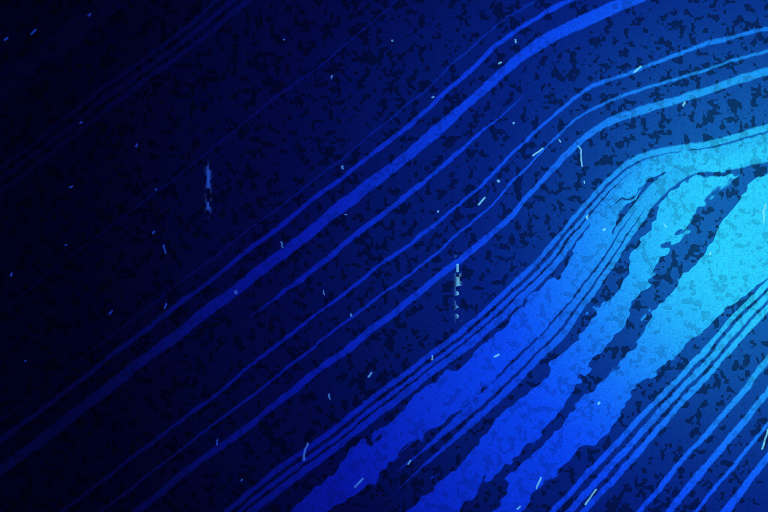
This background is drawn by a Shadertoy shader. Its source:

```glsl
// Glowing blue strata sweeping up to a cyan light, with worn speckles and scratches.

const vec2 LIGHT = vec2(1.49, 0.56);

float hash(vec2 p) {
    vec3 q = fract(vec3(p.xyx) * 0.1031);
    q += dot(q, q.yzx + 33.33);
    return fract((q.x + q.y) * q.z);
}

float noise(vec2 p) {
    vec2 i = floor(p), f = fract(p);
    f = f * f * (3.0 - 2.0 * f);
    return mix(mix(hash(i), hash(i + vec2(1, 0)), f.x),
               mix(hash(i + vec2(0, 1)), hash(i + vec2(1, 1)), f.x), f.y);
}

float fbm(vec2 p) {
    float sum = 0.0, amp = 0.5;
    for (int i = 0; i < 4; i++) {
        sum += amp * noise(p);
        p = p * 2.03 + 17.0;
        amp *= 0.5;
    }
    return sum;
}

// Four colours blended by distance from the light
vec3 ramp(float d, vec3 near, vec3 mid, vec3 far, vec3 edge) {
    vec3 c = mix(near, mid, smoothstep(0.08, 0.6, d));
    c = mix(c, far, smoothstep(0.45, 1.0, d));
    return mix(c, edge, smoothstep(0.8, 1.45, d));
}

float slopeOf(float foot) {
    return 0.77 + 0.28 * smoothstep(0.45, 1.0, foot) + 0.2 * smoothstep(1.0, 1.4, foot);
}

// Height of the stratum that meets the bottom edge at x = foot
float stratum(float x, float foot) {
    float crest = 1.06 + 0.34 * foot;
    float swell = (0.025 + 0.115 * max(foot, 0.0)) * (1.0 - smoothstep(0.8, 1.05, foot));
    float u = (x - crest) / 0.14;
    float fall = max(x - crest, 0.0);
    return slopeOf(foot) * (x - foot) + swell * exp(-u * u) - 0.75 * fall * fall;
}

// Tapered band along a stratum; span holds its left and right ends
float ribbon(vec2 p, float foot, float halfWidth, vec2 span, float px) {
    float m = slopeOf(foot);
    float d = abs(p.y - stratum(p.x, foot)) * inversesqrt(1.0 + m * m);
    float taper = smoothstep(span.x, span.x + 0.2, p.x)
                * (1.0 - smoothstep(span.y - 0.2, span.y, p.x));
    return smoothstep(-px, px, halfWidth * taper - d) * smoothstep(0.0, 0.1, taper);
}

// Evenly spaced thin ribbons with uneven widths
float bundle(vec2 p, float foot, float gap, int count, float halfWidth, vec2 span, float px) {
    float cover = 0.0;
    for (int i = 0; i < count; i++) {
        float k = float(i);
        float w = halfWidth * (0.5 + hash(vec2(k, foot * 91.0 + 40.0)));
        cover = max(cover, ribbon(p, foot + gap * k, w, span, px));
    }
    return cover;
}

// Scattered short scratches, one candidate per cell
float scratches(vec2 p, float cells, float chance, float size, float px) {
    vec2 id = floor(p * cells), f = fract(p * cells) - 0.5;
    f -= 0.5 * (vec2(hash(id + 3.1), hash(id + 7.7)) - 0.5);
    float angle = 0.4 + 1.6 * hash(id + 19.0);
    vec2 dir = vec2(cos(angle), sin(angle));
    float reach = size * hash(id + 29.0);
    f += 0.06 * (noise(p * cells * 9.0) - 0.5);
    float d = length(f - dir * clamp(dot(f, dir), -reach, reach)) / cells;
    return step(hash(id + 51.0), chance) * (1.0 - smoothstep(0.0005, 0.0015 + px, d));
}

// Vertical trail of broken dots
float trail(vec2 p, vec2 centre, float reach) {
    vec2 q = p - centre;
    float mask = exp(-q.x * q.x / 0.00003) * (1.0 - smoothstep(reach * 0.6, reach, abs(q.y)));
    return mask * smoothstep(0.55, 0.65, noise(p * vec2(160.0, 110.0)));
}

void mainImage(out vec4 fragColor, in vec2 fragCoord) {
    vec2 p = fragCoord / iResolution.y;
    p.x *= 1.5 * iResolution.y / iResolution.x;
    float px = 1.0 / iResolution.y;
    float d = length((p - LIGHT) * vec2(1.0, 0.95));

    // Rough coordinates: strong wear for broad bands, slight for thin lines
    vec2 along = vec2(p.x + p.y, (p.y - p.x) * 2.2);
    float wear = fbm(along * 9.0) - 0.47;
    vec2 rough = p + vec2(-0.7, 0.7) * (0.06 * wear + 0.012 * (noise(p * 75.0) - 0.5));
    vec2 thin = p + vec2(-0.7, 0.7) * (0.012 * wear + 0.002 * (noise(p * 120.0) - 0.5));
    vec2 whole = vec2(-0.5, 2.0);

    // Faint strata on the dark side
    float faint = bundle(thin, -0.87, 0.03, 3, 0.006, whole, px);
    faint = max(faint, ribbon(rough, -1.08, 0.025, whole, px) * 0.6);
    faint = max(faint, ribbon(thin, -0.51, 0.0018, whole, px));
    faint = max(faint, ribbon(thin, -0.23, 0.0018, whole, px));

    // Long lines through the middle
    float lines = ribbon(thin, -0.18, 0.0045, whole, px);
    lines = max(lines, ribbon(thin, -0.105, 0.0105, whole, px));
    lines = max(lines, ribbon(thin, -0.005, 0.005, vec2(0.45, 1.05), px));
    lines = max(lines, bundle(thin, 0.12, 0.075, 2, 0.0025, whole, px));
    lines = max(lines, ribbon(thin, 0.264, 0.0065, whole, px));
    lines = max(lines, bundle(thin, 0.44, 0.026, 3, 0.006, vec2(0.3, 2.0), px));
    lines = max(lines, bundle(thin, 0.65, 0.04, 3, 0.006, vec2(0.75, 2.0), px));

    // Broad torn bands and the fine strata under them
    float bands = ribbon(rough, 0.6, 0.037, vec2(0.5, 1.28), px);
    bands = max(bands, ribbon(rough, 0.53, 0.015, vec2(1.0, 2.0), px));
    bands = max(bands, ribbon(rough, 0.85, 0.036, vec2(0.6, 1.47), px));
    bands = max(bands, ribbon(rough, 0.98, 0.035 + 0.11 * max(p.x - 1.2, 0.0), vec2(0.88, 2.0), px));
    bands = max(bands, bundle(thin, 1.08, 0.03, 3, 0.005, vec2(0.9, 2.0), px));
    bands = max(bands, bundle(thin, 1.25, 0.055, 4, 0.005, vec2(1.1, 2.2), px));

    // Colour: speckled ground, then strata
    vec3 ground = ramp(d, vec3(0.07, 0.38, 0.70), vec3(0.02, 0.13, 0.50),
                       vec3(0.012, 0.035, 0.28), vec3(0.005, 0.006, 0.11));
    vec3 glow = ramp(d, vec3(0.16, 0.80, 1.0), vec3(0.04, 0.28, 0.96),
                     vec3(0.025, 0.09, 0.66), vec3(0.012, 0.02, 0.22));
    float specks = smoothstep(0.57, 0.65, 0.6 * noise(p * 85.0) + 0.4 * noise(p * 190.0));
    vec3 color = ground * (1.0 - 0.38 * specks);
    color = mix(color, glow, 0.4 * faint);
    color = mix(color, glow * (1.0 - 0.12 * specks), max(lines * 0.9, bands));

    // Bright wear
    float marks = scratches(p, 11.0, 0.10, 0.22, px) + scratches(p + 5.3, 24.0, 0.06, 0.12, px);
    marks += trail(p, vec2(0.895, 0.44), 0.08) + trail(p, vec2(0.407, 0.63), 0.06);
    vec3 chip = mix(vec3(0.5, 0.9, 1.0), vec3(0.08, 0.22, 0.75), smoothstep(0.4, 1.3, d));
    color = mix(color, chip, 0.8 * min(marks, 1.0));

    color *= 0.95 + 0.1 * hash(floor(p * 342.0));
    fragColor = vec4(color, 1.0);
}
```
